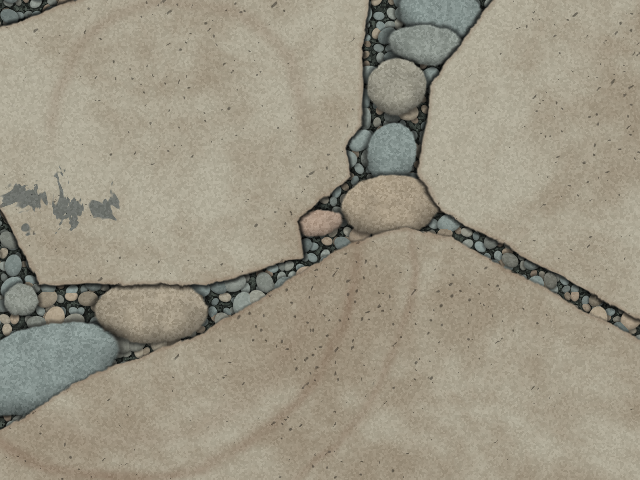
Reproduce this texture procedurally as a WebGL 2 fragment shader.

```glsl
#version 300 es
precision highp float;
uniform vec2 u_resolution;
out vec4 fragColor;

const vec3 PALE = vec3(.685, .665, .595);
const vec3 OCHRE = vec3(.595, .55, .475);
const vec3 RUST = vec3(.47, .37, .3);
const vec3 BLUE = vec3(.5, .545, .53);
const vec3 PINK = vec3(.62, .54, .48);
const vec3 LICHEN = vec3(.37, .39, .38);
const vec3 GAP = vec3(.2, .22, .2);
const float GRAIN_SCALE = 230.;
const float PIT_SCALE = 42.;
const float GRAVEL_SCALE = 23.;
const float EDGE_WOBBLE = .0045;

// Slab outlines, in units of canvas height
const vec2 LEFT[13] = vec2[](vec2(-.1, .9), vec2(.18, 1.01), vec2(.3, 1.2), vec2(.8, 1.2),
  vec2(.755, .9), vec2(.755, .74), vec2(.72, .69), vec2(.73, .63), vec2(.617, .54),
  vec2(.633, .465), vec2(.43, .405), vec2(.08, .41), vec2(-.02, .61));
const vec2 RIGHT[6] = vec2[](vec2(1.1, 1.1), vec2(.9, .83), vec2(.87, .64), vec2(.92, .56),
  vec2(1.45, .27), vec2(1.5, 1.1));
const vec2 LOW[9] = vec2[](vec2(-.1, .04), vec2(.19, .22), vec2(.42, .305), vec2(.73, .495),
  vec2(.85, .525), vec2(.94, .505), vec2(1.5, .2), vec2(1.5, -.2), vec2(-.1, -.2));

// Boulders: centre and radii, then tilt and warmth
const vec4 BOULDER[9] = vec4[](vec4(.92, .97, .09, .058), vec4(.89, .906, .08, .04),
  vec4(.827, .82, .063, .058), vec4(.816, .682, .052, .066), vec4(.815, .573, .105, .063),
  vec4(.665, .535, .047, .028), vec4(.315, .352, .118, .067), vec4(.07, .23, .18, .085),
  vec4(.045, .375, .035, .033));
const float TILT[9] = float[](-.2, -.1, 0., -.2, .1, .2, 0., .3, 0.);
const float WARMTH[9] = float[](0., .2, .6, 0., 1., 1.8, .9, 0., .3);

vec2 hash2(vec2 p) {
  vec3 q = fract(p.xyx * vec3(.1031, .103, .0973));
  q += dot(q, q.yzx + 33.33);
  return fract((q.xx + q.yz) * q.zy);
}

mat2 rotate(float a) { return mat2(cos(a), -sin(a), sin(a), cos(a)); }

// Layered sines, roughly -1 to 1
float waves(vec2 p) {
  float sum = 0., amp = .5;
  for (int i = 0; i < 5; i++) {
    p = rotate(1.1) * p * 1.75 + .7 * sin(p.yx) + 1.3;
    sum += amp * sin(p.x) * cos(p.y);
    amp *= .75;
  }
  return sum;
}

// Nearest cell: distance and random value
vec2 cells(vec2 p) {
  vec2 best = vec2(9, 0);
  for (int i = 0; i < 9; i++) {
    vec2 cell = floor(p) + vec2(i % 3, i / 3) - 1.;
    float d = length(p - cell - hash2(cell));
    if (d < best.x) best = vec2(d, hash2(cell + 71.).x);
  }
  return best;
}

// Nearest pebble: relative radius, height on its face, two random values
vec4 pebble(vec2 p, float coverage) {
  vec4 best = vec4(9, 0, 0, 0);
  for (int i = 0; i < 9; i++) {
    vec2 cell = floor(p) + vec2(i % 3, i / 3) - 1.;
    vec2 h = hash2(cell + 13.), v = hash2(cell + 47.);
    vec2 offset = p - cell - .2 - .6 * h;
    vec2 radii = mix(.42, .68, v.x) * vec2(1, .75);
    float k = length(rotate(h.x * 6.28) * offset / radii);
    if (v.y < coverage && k < best.x) best = vec4(k, offset.y / radii.x, h.y, v.x);
  }
  return best;
}

// Joins an outline edge to a running (squared distance, sign)
void addEdge(vec2 p, vec2 a, vec2 b, inout vec2 ds) {
  vec2 e = b - a, w = p - a;
  vec2 r = w - e * clamp(dot(w, e) / dot(e, e), 0., 1.);
  ds.x = min(ds.x, dot(r, r));
  bvec3 c = bvec3(p.y >= a.y, p.y < b.y, e.x * w.y > e.y * w.x);
  if (all(c) || !any(c)) ds.y = -ds.y;
}

float dome(float k, float height) {
  return 1.04 - .45 * k * k * k * (1. - smoothstep(-.9, .5, height));
}

vec3 stoneTint(float warmth) {
  return mix(mix(BLUE, OCHRE * 1.04, min(warmth, 1.)), PINK, max(warmth - 1., 0.));
}

float band(float offset, float width) { return exp(-offset * offset / (width * width)); }

vec3 slabColour(vec2 p, float grain, float isLow) {
  float mottle = waves(p * 2.6), fine = waves(p * 17. + 4.);
  float light = .42 + .34 * p.y + .62 * mottle + .26 * fine - .1 * isLow;
  vec3 col = mix(OCHRE, PALE, smoothstep(-.1, 1.1, light));
  // Rusty growth rings
  float wobble = .012 * waves(p * 5.);
  float low = length(p - vec2(.26, .48)) + wobble, high = length(p - vec2(.375, .74)) + wobble;
  float rings = mix(.6 * band(high - .26, .016) * smoothstep(.64, .78, p.y),
    band(low - .48, .013) + .7 * band(low - .6, .01) + .4 * band(low - .4, .024), isLow);
  col = mix(col, RUST, rings * (.3 + .16 * fine));
  // Lichen blots and pits
  float blot = waves(p * 26.) + .5 - length((p - vec2(.12, .575)) / vec2(.17, .055));
  col = mix(col, LICHEN, .8 * smoothstep(0., .2, blot) * (1. - isLow));
  vec2 pit = cells(p * PIT_SCALE + .5 * fine);
  float size = .15 * smoothstep(.6, 1.1, pit.y - .5 * mottle);
  col *= 1. - .36 * step(.02, size) * (1. - smoothstep(size * .4, size + .03, pit.x));
  return col + .07 * grain;
}

void main() {
  vec2 p = gl_FragCoord.xy / u_resolution.y;
  float px = 1.2 / u_resolution.y;
  float grain = cells(p * GRAIN_SCALE).y - .5;
  vec2 q = p + EDGE_WOBBLE * vec2(waves(p * 20.), waves(p * 20. + 9.));
  vec3 col = GAP * (1. + grain);
  // Gravel, fine then coarse
  for (float i = 0.; i < 2.; i++) {
    float scale = GRAVEL_SCALE * (1.9 - .9 * i);
    vec4 s = pebble(p * scale + i * 5., 1. - .25 * i);
    vec3 tint = stoneTint(1.4 * s.z * s.z) * (.74 + .32 * s.w) + .06 * grain;
    col *= .6 + .4 * smoothstep(.9, 1.3, s.x);
    col = mix(col, tint * dome(min(s.x, 1.), s.y), 1. - smoothstep(1. - px * scale * 2., 1., s.x));
  }
  // Boulders with contact shadows
  for (int i = 0; i < 9; i++) {
    vec4 b = BOULDER[i];
    vec2 o = rotate(TILT[i]) * (q - b.xy) / b.zw;
    float k = length(o), d = (k - 1.) * min(b.z, b.w);
    vec3 tint = stoneTint(WARMTH[i]) * (1. + .07 * waves(p * 30.)) + .1 * grain;
    col *= .5 + .5 * smoothstep(0., .012, d);
    col = mix(col, tint * dome(min(k, 1.), o.y), 1. - smoothstep(-px, px, d));
  }
  // Slabs with dark undersides
  vec2 left = vec2(9, 1), right = left, low = left;
  for (int i = 0; i < 13; i++) addEdge(q, LEFT[i], LEFT[(i + 1) % 13], left);
  for (int i = 0; i < 6; i++) addEdge(q, RIGHT[i], RIGHT[(i + 1) % 6], right);
  for (int i = 0; i < 9; i++) addEdge(q, LOW[i], LOW[(i + 1) % 9], low);
  float upperDist = min(left.y * sqrt(left.x), right.y * sqrt(right.x));
  float lowDist = low.y * sqrt(low.x), slabDist = min(upperDist, lowDist);
  col *= .3 + .7 * smoothstep(.001, .012, upperDist);
  col *= .7 + .3 * smoothstep(0., .006, lowDist);
  vec3 slab = slabColour(p, grain, step(lowDist, upperDist));
  slab = mix(slab, RUST, .28 * smoothstep(-.012, 0., slabDist));
  fragColor = vec4(mix(col, slab, 1. - smoothstep(-px, px, slabDist)), 1);
}
```
